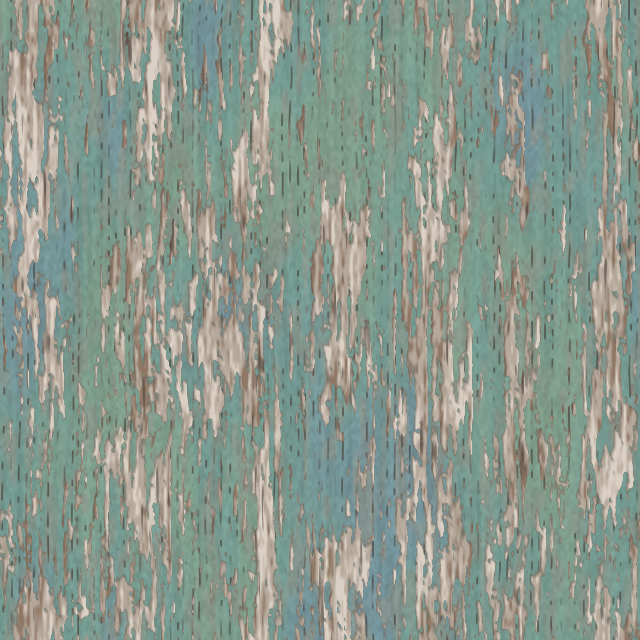
This texture is drawn by a Shadertoy shader. Its source:

```glsl
const vec3 PAINT_TEAL  = vec3(0.455, 0.605, 0.570);
const vec3 PAINT_GREEN = vec3(0.500, 0.620, 0.550);
const vec3 PAINT_BLUE  = vec3(0.450, 0.570, 0.600);
const vec3 PAINT_DULL  = vec3(0.550, 0.575, 0.535);
const vec3 WOOD_LIGHT  = vec3(0.860, 0.815, 0.770);
const vec3 WOOD_MID    = vec3(0.710, 0.660, 0.605);
const vec3 WOOD_BROWN  = vec3(0.560, 0.465, 0.395);
const vec3 CRACK_DARK  = vec3(0.270, 0.235, 0.210);

const int   BANDS          = 8;      // worn vertical bands across the canvas
const float BAND_GAIN      = 0.31;   // how strongly a band strips the paint
const float PEEL_THRESHOLD = 0.71;   // higher keeps more paint
const float EDGE_SOFTNESS  = 0.045;
const float GROOVES        = 85.0;   // grain lines across the canvas
const vec2  SHADOW_OFFSET  = vec2(-0.0022, 0.0028);

float hash(vec2 p) {
    return fract(sin(dot(p, vec2(127.1, 311.7))) * 43758.5453);
}

// Smooth noise running along one vertical strand
float strand(float column, float y) {
    y += 40.0 * hash(vec2(column, 7.3));
    float cell = floor(y);
    float f = smoothstep(0.0, 1.0, y - cell);
    return mix(hash(vec2(column, cell)), hash(vec2(column, cell + 1.0)), f);
}

// Neighbouring strands blended, each with its own vertical shift
float fiber(vec2 p) {
    float column = floor(p.x);
    float f = smoothstep(0.0, 1.0, p.x - column);
    return mix(strand(column, p.y), strand(column + 1.0, p.y), f);
}

// Wear from 0 to 1: wandering bands that fade in and out with height
float wear(vec2 p) {
    float total = 0.0;
    for (int i = 0; i < BANDS; i++) {
        float id = float(i);
        float jitter = hash(vec2(id, 3.1)) - 0.5;
        float center = (id + 0.5 + 0.6 * jitter) / float(BANDS);
        center += 0.035 * (strand(id + 20.0, p.y * 5.0) - 0.5);
        float width = mix(0.016, 0.040, hash(vec2(id, 9.7)));
        width *= 0.6 + 0.8 * strand(id + 40.0, p.y * 7.0);
        float strength = smoothstep(0.05, 0.6, strand(id + 60.0, p.y * 4.0));
        float x = (p.x - center) / width;
        total = max(total, strength * exp(-0.5 * x * x));
    }
    return total;
}

// Distance from the centre line of the nearest groove, in groove widths
float grooveDistance(vec2 p, out float column) {
    float x = p.x * GROOVES;
    column = floor(x);
    float center = 0.5 + 0.4 * (hash(vec2(column, 5.9)) - 0.5);
    return abs(x - column - center);
}

// Positive where the paint has flaked off
float peel(vec2 p, float worn) {
    float column;
    float groove = smoothstep(0.32, 0.05, grooveDistance(p, column));
    float flecks = smoothstep(0.60, 0.95, strand(column + 200.0, p.y * 24.0));
    float height = 0.55 * fiber(p * vec2(125.0, 17.0))
                 + 0.28 * fiber(p * vec2(240.0, 50.0) + 31.0)
                 + 0.17 * fiber(p * vec2(210.0, 150.0) + 67.0);
    return height + 0.17 * groove * flecks + BAND_GAIN * worn - PEEL_THRESHOLD;
}

vec3 paintColor(vec2 p) {
    float hue = 0.65 * fiber(p * vec2(6.0, 4.0) + 11.0)
              + 0.35 * fiber(p * vec2(28.0, 5.0) + 23.0);
    vec3 color = mix(PAINT_GREEN, PAINT_TEAL, smoothstep(0.25, 0.5, hue));
    color = mix(color, PAINT_BLUE, smoothstep(0.52, 0.8, hue));
    float dull = fiber(p * vec2(90.0, 22.0) + 83.0);
    color = mix(color, PAINT_DULL, 0.65 * smoothstep(0.45, 0.85, dull));
    float mottle = fiber(p * vec2(230.0, 120.0) + 41.0) - 0.5;
    float streak = fiber(p * vec2(150.0, 6.0) + 53.0) - 0.5;
    return color * (1.0 + 0.11 * mottle + 0.09 * streak);
}

vec3 woodColor(vec2 p) {
    float tone = 0.45 * fiber(p * vec2(200.0, 12.0) + 91.0)
               + 0.30 * fiber(p * vec2(250.0, 70.0) + 17.0)
               + 0.25 * fiber(p * vec2(22.0, 9.0) + 71.0);
    vec3 color = mix(WOOD_BROWN, WOOD_MID, smoothstep(0.22, 0.46, tone));
    color = mix(color, WOOD_LIGHT, smoothstep(0.46, 0.70, tone));
    float crack = fiber(p * vec2(170.0, 20.0) + 131.0);
    return mix(color, CRACK_DARK, 0.60 * smoothstep(0.80, 0.96, crack));
}

void mainImage(out vec4 fragColor, in vec2 fragCoord) {
    vec2 p = fragCoord / iResolution.y;
    p.x += 0.004 * (fiber(p * vec2(9.0, 12.0)) - 0.5);

    // Bare wood showing through the flaked paint
    float worn = wear(p);
    float depth = peel(p, worn);
    float bare = smoothstep(-EDGE_SOFTNESS, EDGE_SOFTNESS, depth);

    // Dotted dark grooves in the paint
    float column;
    float line = smoothstep(0.20, 0.04, grooveDistance(p, column));
    float dashes = smoothstep(0.50, 0.80, strand(column + 400.0, p.y * 85.0));
    float run = smoothstep(0.20, 0.60, strand(column + 600.0, p.y * 6.0));
    vec3 paint = mix(paintColor(p), CRACK_DARK, 0.65 * line * dashes * run);

    // Brown rims and cast shadows where the paint breaks
    float covered = smoothstep(0.06, -0.06, peel(p + SHADOW_OFFSET, worn));
    vec3 wood = mix(woodColor(p), CRACK_DARK, 0.28 * covered);
    float rim = exp(-pow((depth + 0.01) / 0.025, 2.0));
    vec3 color = mix(paint, wood, bare);
    color = mix(color, WOOD_BROWN * 0.75, 0.38 * rim);

    fragColor = vec4(color, 1.0);
}
```
